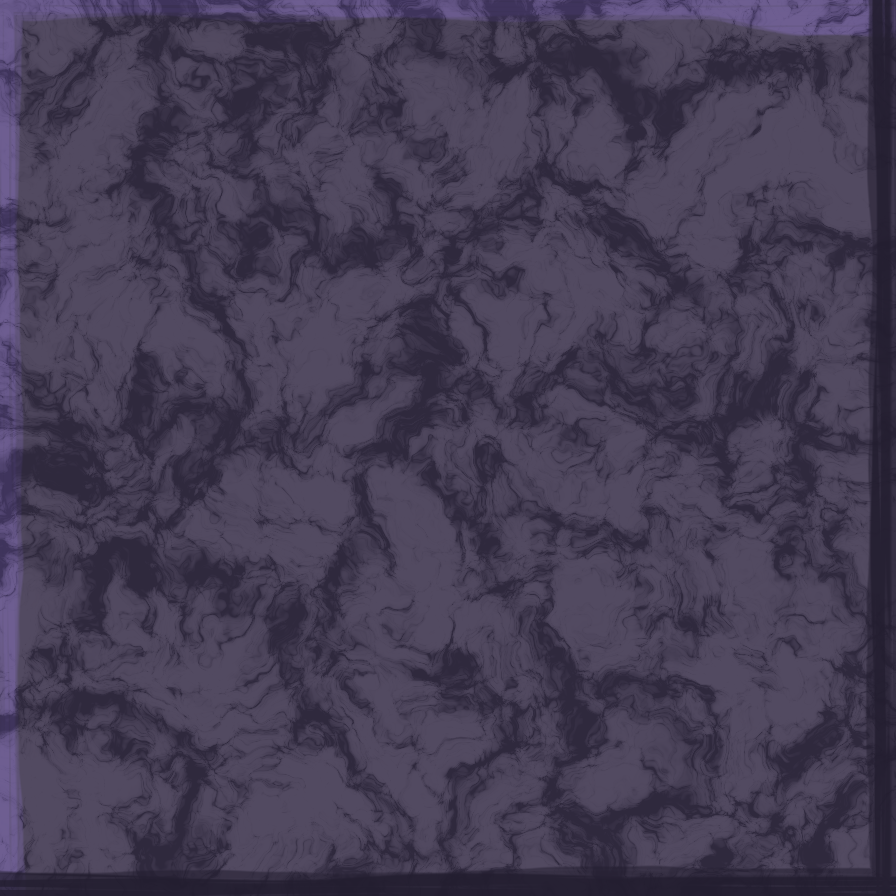
This texture is drawn by a Shadertoy shader. Its source:

```glsl
// Dusky violet stone tile with branching dark veins and brushed bevel edges

vec2 gradient(vec2 cell) {
    vec3 h = fract(cell.xyx * vec3(0.1031, 0.1030, 0.0973));
    h += dot(h, h.yzx + 33.33);
    float angle = 6.2832 * fract((h.x + h.y) * h.z);
    return vec2(cos(angle), sin(angle));
}

// Gradient noise, roughly -0.7 to 0.7
float noise(vec2 p) {
    vec2 i = floor(p), f = fract(p);
    vec2 u = f * f * f * (f * (f * 6.0 - 15.0) + 10.0);
    vec2 e = vec2(1.0, 0.0);
    float low = mix(dot(gradient(i), f), dot(gradient(i + e), f - e), u.x);
    float high = mix(dot(gradient(i + e.yx), f - e.yx),
                     dot(gradient(i + 1.0), f - 1.0), u.x);
    return mix(low, high, u.y);
}

vec2 warp(vec2 p) {
    return vec2(noise(p), noise(p + vec2(37.2, 11.7)));
}

// Ridged noise: fine branches gather around the coarse veins
float veins(vec2 uv) {
    vec2 p = uv * 5.5 + 20.0;
    p += 0.35 * warp(p * 1.3) + 0.12 * warp(p * 5.0) + 0.04 * warp(p * 14.0);
    float sum = 0.0, weight = 1.0;
    for (int i = 0; i < 6; i++) {
        float d = abs(noise(p));
        sum += 0.33 * weight * exp(-9.0 * d);
        weight = min(weight * (0.35 + exp(-4.5 * d)), 1.0);
        p = mat2(1.6, 1.2, -1.2, 1.6) * p + 17.3;
    }
    float patches = 1.0 + 0.35 * noise(uv * 4.0 + 9.0);
    return smoothstep(0.1, 0.9, sum * patches);
}

// Two ragged, overlapping brush strokes along one side
float brush(float depth, float along, float width, float seed) {
    float soft = 0.0015;
    float wideEdge = width + 0.010 * noise(vec2(along * 5.0, seed))
                   + 0.003 * noise(vec2(along * 19.0, seed + 7.0));
    float thinEdge = width * 0.78 + 0.009 * noise(vec2(along * 4.0, seed + 13.0));
    float wide = 1.0 - smoothstep(-soft, soft, depth - wideEdge);
    float thin = 1.0 - smoothstep(-soft, soft, depth - thinEdge);
    float bristles = smoothstep(0.1, 0.4, noise(vec2(along * 4.0 + seed, depth * 220.0)));
    return (0.6 * wide + 0.4 * thin) * (1.0 - 0.25 * bristles);
}

void mainImage(out vec4 fragColor, in vec2 fragCoord) {
    vec2 uv = fragCoord / iResolution.xy;
    vec3 stone = vec3(0.322, 0.290, 0.380);
    vec3 lavender = vec3(0.430, 0.368, 0.570);
    vec3 shadow = vec3(0.135, 0.115, 0.185);

    // Light bevel on the left and top, flaring at the upper right
    float flare = 0.024 * smoothstep(0.78, 0.9, uv.x);
    float left = brush(uv.x, uv.y, 0.023, 3.5);
    float top = brush(1.0 - uv.y, uv.x, 0.021 + flare, 31.5);
    vec3 color = mix(stone, lavender, max(left, top));

    // Veins stain both stone and bevel
    color *= mix(vec3(1.0), vec3(0.57, 0.55, 0.63), veins(uv));

    // Dark bevel on the right and bottom
    float right = brush(1.0 - uv.x, uv.y, 0.033, 57.5);
    right *= mix(0.6, 1.0, smoothstep(0.003, 0.008, 1.0 - uv.x));
    float bottom = brush(uv.y, uv.x, 0.027, 83.5);
    color = mix(color, shadow, 0.92 * max(right, bottom));

    fragColor = vec4(color, 1.0);
}
```
